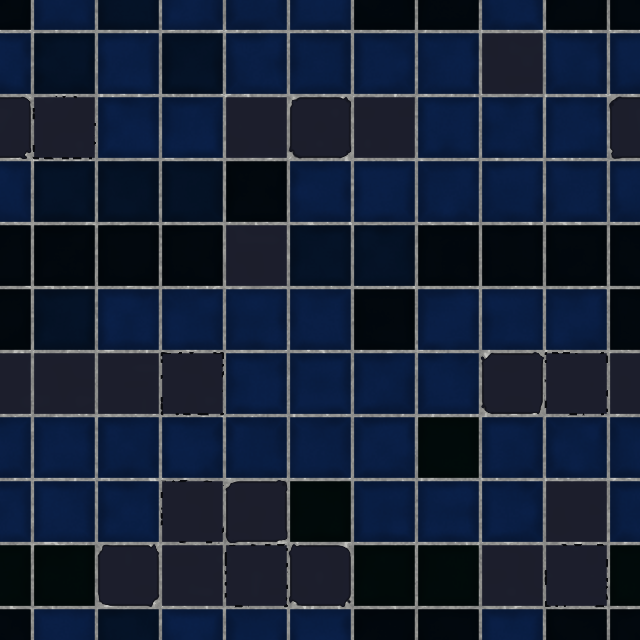
A three.js fragment shader for this texture:

```glsl
varying vec2 vUv;

const float TILES = 10.0;          // repeats across and down
const float GRID_SHIFT = 0.507;    // first joint, in tiles
const float JOINT_HALF = 0.026;    // half joint width, in tiles
const float SOFT = 0.011;          // edge smoothing, in tiles
const float WORN_RADIUS = 0.15;    // corner radius of worn tiles
const float WORN_SHARE = 0.16;     // share of grey tiles with worn corners
const float CHIP_SHARE = 0.32;     // share of grey tiles with chipped rims
const float RUN_CHANCE = 0.35;     // chance to repeat the left neighbour

const vec3 BLUE = vec3(0.037, 0.118, 0.268);
const vec3 NAVY = vec3(0.018, 0.072, 0.150);
const vec3 BLACK = vec3(0.006, 0.030, 0.052);
const vec3 GREEN_BLACK = vec3(0.004, 0.040, 0.038);
const vec3 GREY = vec3(0.110, 0.118, 0.172);
const vec3 GROUT_DARK = vec3(0.45, 0.45, 0.45);
const vec3 GROUT_LIGHT = vec3(0.68, 0.68, 0.66);

float hash(vec2 p) {
  vec3 q = fract(p.xyx * 0.1031);
  q += dot(q, q.yzx + 33.33);
  return fract((q.x + q.y) * q.z);
}

// Value noise that wraps after a whole number of cells
float noise(vec2 uv, float period) {
  vec2 p = uv * period;
  vec2 i = floor(p);
  vec2 f = p - i;
  f = f * f * (3.0 - 2.0 * f);
  vec2 a = mod(i, period);
  vec2 b = mod(i + 1.0, period);
  return mix(mix(hash(a), hash(vec2(b.x, a.y)), f.x),
             mix(hash(vec2(a.x, b.y)), hash(b), f.x), f.y);
}

// Glaze colour of a tile; w is 1 for grey tiles
vec4 tileGlaze(vec2 cell) {
  float greyRow = 1.0 - step(0.5, abs(mod(cell.y, 4.0) - 3.0));
  float darkRow = 1.0 - step(0.5, abs(cell.y - 5.0));
  float greyChance = mix(0.15, 0.48, greyRow);
  float darkChance = mix(mix(0.17, 0.6, darkRow), 0.0, greyRow);

  // Some tiles copy their left neighbour, which forms short runs
  float copies = step(hash(cell + 71.0), RUN_CHANCE);
  vec2 source = vec2(mod(cell.x - copies, TILES), cell.y);
  float pick = hash(source + 13.0);

  if (pick < greyChance) return vec4(GREY, 1.0);
  pick -= greyChance;
  if (pick < darkChance) {
    return vec4(cell.y < 3.5 ? GREEN_BLACK : BLACK, 0.0);
  }
  pick -= darkChance;
  return vec4(pick < 0.10 ? NAVY : BLUE, 0.0);
}

void main() {
  vec2 p = vUv * TILES - GRID_SHIFT;
  vec2 cell = mod(floor(p), TILES);
  vec2 local = fract(p) - 0.5;
  vec4 glaze = tileGlaze(cell);

  float clouds = noise(vUv, 40.0);
  float flakes = noise(vUv, 170.0);
  float grain = noise(vUv, 330.0);

  // Wear of grey tiles
  float wear = hash(cell + 37.0);
  float worn = glaze.w * step(wear, WORN_SHARE);
  float chipped = glaze.w * step(wear, WORN_SHARE + CHIP_SHARE) - worn;

  // Rounded tile outline, ragged where worn
  float radius = mix(0.012, WORN_RADIUS, worn);
  vec2 corner = abs(local) - (0.5 - JOINT_HALF - radius);
  float d = length(max(corner, 0.0)) + min(max(corner.x, corner.y), 0.0) - radius;
  float cornerZone = smoothstep(-0.05, 0.08, min(corner.x, corner.y));
  d += worn * cornerZone * (flakes - 0.5) * 0.09;
  float body = 1.0 - smoothstep(-SOFT, SOFT, d);

  // Glaze with cloudy shading and dimmer rims
  float rim = smoothstep(0.0, 0.20, -d + (clouds - 0.5) * 0.08);
  float shade = mix(0.80, 1.0, rim) * (0.95 + 0.10 * clouds);
  shade *= 0.98 + 0.04 * grain;
  vec3 tile = glaze.rgb * mix(shade, 0.98 + 0.04 * clouds, glaze.w);
  tile *= mix(1.0, 0.55, worn * (1.0 - smoothstep(0.0, 0.045, -d)));

  // Mottled grout, slightly brighter along horizontal joints
  float alongX = step(abs(local.x), abs(local.y));
  float mottle = 0.55 * flakes + 0.45 * grain;
  vec3 grout = mix(GROUT_DARK, GROUT_LIGHT, mottle);
  grout *= 0.97 + 0.05 * alongX;
  grout += 0.12 * alongX * smoothstep(0.74, 0.9, flakes);

  vec3 color = mix(grout, tile, body);

  // Dark chips that bite into the joint beside the rim
  float rimBand = 1.0 - smoothstep(0.010, 0.028, abs(d - 0.004));
  float chips = chipped * rimBand * smoothstep(0.60, 0.70, flakes);
  color = mix(color, GREY * 0.35, chips);

  gl_FragColor = vec4(color, 1.0);
}
```
